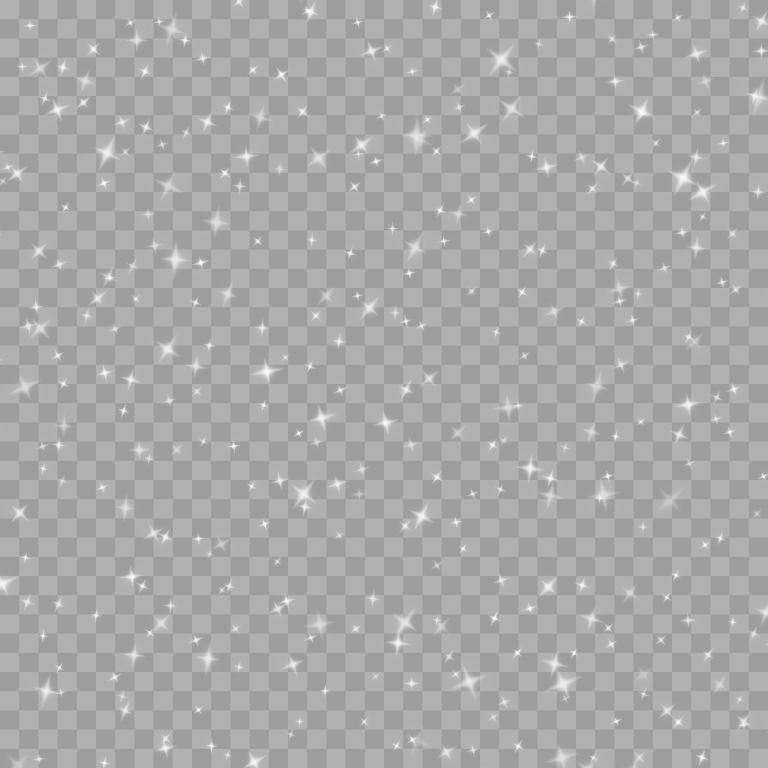
Write a Shadertoy shader that draws this pattern.

```glsl
// Scattered four-pointed sparkles over a grey checkerboard.
// Two jittered grids place the stars: many small crisp ones and fewer
// large hazy ones; each is two tapered gaussian arms plus a soft core.

#define TILES 40.0           // checker tiles across the canvas
#define LIGHT_GREY 0.692
#define DARK_GREY 0.616
#define STAR_WHITE 0.985
#define SMALL_CELLS 17.0     // grid cells across, small stars
#define LARGE_CELLS 11.0     // grid cells across, large stars
#define PRESENCE 0.82        // share of cells that hold a star
#define ARM_WIDTH 0.16       // arm half width relative to its reach
#define SMALL_REACH vec2(0.0085, 0.0135)
#define LARGE_REACH vec2(0.0160, 0.0280)

// Four pseudo-random values from a cell and a layer seed
vec4 hash4(vec2 cell, float seed) {
    vec4 q = fract(vec4(cell.xyx, cell.y + seed) * vec4(0.1031, 0.1030, 0.0973, 0.1099)
                   + seed * 0.137);
    q += dot(q, q.wzxy + 33.33);
    return fract((q.xxyz + q.yzzw) * q.zywx);
}

// Checkerboard with edges softened over one pixel
float checker(vec2 uv, float pixel) {
    vec2 tile = uv * TILES;
    vec2 edge = 2.0 * (abs(fract(0.5 * tile + 0.25) - 0.5) - 0.25);
    vec2 side = clamp(edge * 2.0 / (pixel * TILES), -1.0, 1.0);
    return mix(LIGHT_GREY, DARK_GREY, 0.5 + 0.5 * side.x * side.y);
}

// One ray pair along x, thinning and fading toward its tips
float arm(vec2 p, float reach, float pixel) {
    float taper = max(1.0 - abs(p.x) / reach, 0.0);
    float width = max(ARM_WIDTH * reach * (0.25 + 0.75 * taper), 0.6 * pixel);
    float across = p.y / width;
    return pow(taper, 0.8) * exp(-across * across);
}

// Opacity of a whole sparkle centred on the origin
float sparkle(vec2 p, vec2 reach, float pixel) {
    float size = max(reach.x, reach.y);
    float core = 0.65 * exp(-dot(p, p) / (0.065 * size * size));
    float halo = 0.12 * exp(-dot(p, p) / (0.25 * size * size));
    float rayX = 0.85 * arm(p, reach.x, pixel);
    float rayY = 0.85 * arm(p.yx, reach.y, pixel);
    return 1.0 - (1.0 - core) * (1.0 - halo) * (1.0 - rayX) * (1.0 - rayY);
}

// Combined opacity of all stars in one jittered grid
float starLayer(vec2 uv, float cells, vec2 reachRange, vec2 opacityRange,
                float seed, float pixel) {
    vec2 home = floor(uv * cells);
    float clearness = 1.0;
    for (int j = -1; j <= 1; j++) {
        for (int i = -1; i <= 1; i++) {
            vec2 cell = home + vec2(i, j);
            vec4 place = hash4(cell + 7.0, seed);
            vec4 look = hash4(cell + 61.0, seed + 5.3);
            if (place.z > PRESENCE) continue;

            vec2 p = uv - (cell + place.xy) / cells;
            float angle = 1.5708 * place.w;
            float c = cos(angle), s = sin(angle);
            p = mat2(c, -s, s, c) * p;

            float size = mix(reachRange.x, reachRange.y, look.x * look.x);
            vec2 reach = size * vec2(1.0, mix(0.7, 1.0, look.y));
            float opacity = mix(opacityRange.x, opacityRange.y, sqrt(look.z));
            clearness *= 1.0 - opacity * sparkle(p, reach, pixel);
        }
    }
    return 1.0 - clearness;
}

void mainImage(out vec4 fragColor, in vec2 fragCoord) {
    float pixel = 1.0 / iResolution.y;
    vec2 uv = fragCoord * pixel;

    float grey = checker(uv, pixel);
    float large = starLayer(uv, LARGE_CELLS, LARGE_REACH, vec2(0.35, 0.95), 3.7, pixel);
    float small = starLayer(uv, SMALL_CELLS, SMALL_REACH, vec2(0.45, 1.0), 11.9, pixel);
    grey = mix(grey, STAR_WHITE, large);
    grey = mix(grey, STAR_WHITE, small);

    fragColor = vec4(vec3(grey), 1.0);
}
```
